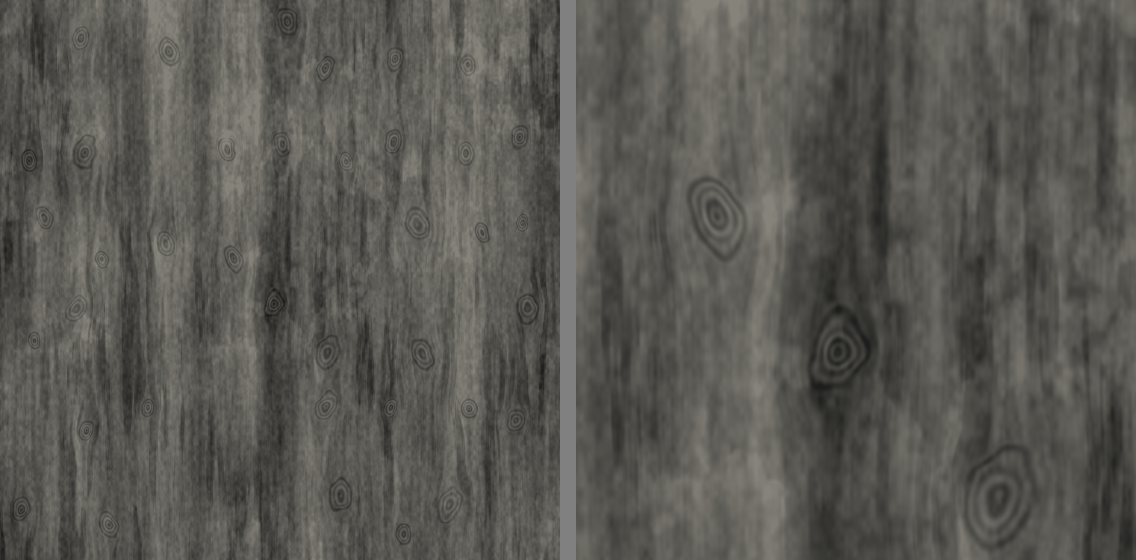
Left: the whole. Right: its middle third, enlarged.
Write a Shadertoy shader that draws this texture.

```glsl
// Weathered grey timber: vertical grain, ragged dark streaks, pale worn patches and small knots.

const vec3 CHARCOAL = vec3(0.18, 0.18, 0.17);
const vec3 ASH = vec3(0.48, 0.47, 0.44);

float hash(vec2 p) {
    return fract(sin(dot(p, vec2(127.1, 311.7))) * 43758.5453);
}

float noise(vec2 p) {
    vec2 cell = floor(p);
    vec2 f = fract(p);
    f = f * f * (3.0 - 2.0 * f);
    float low = mix(hash(cell), hash(cell + vec2(1.0, 0.0)), f.x);
    float high = mix(hash(cell + vec2(0.0, 1.0)), hash(cell + vec2(1.0, 1.0)), f.x);
    return mix(low, high, f.y);
}

// Layered noise, centred on zero
float fbm(vec2 p, int octaves) {
    float sum = 0.0, weight = 0.5, total = 0.0;
    for (int i = 0; i < octaves; i++) {
        sum += weight * noise(p);
        total += weight;
        weight *= 0.55;
        p = p * 2.03 + vec2(17.3, 41.7);
    }
    return sum / total - 0.5;
}

// Soft-edged vertical bands, each with its own tone
float boards(float x, float count, float seed) {
    float cell = floor(x * count);
    float blend = smoothstep(0.82, 1.0, fract(x * count));
    return mix(hash(vec2(cell, seed)), hash(vec2(cell + 1.0, seed)), blend) - 0.5;
}

// Dark stained band around a wandering centre line
float stain(vec2 p, float centre, float width, float seed) {
    float drift = 0.025 * (noise(vec2(seed, p.y * 3.0)) - 0.5);
    float d = (p.x - centre - drift) / width;
    return exp(-d * d) * (0.55 + 0.9 * noise(vec2(seed + 5.0, p.y * 4.0)));
}

// Scattered knots: x = sideways push of the grain, y = shade, z = coverage
vec3 knots(vec2 p, vec2 grid) {
    vec3 result = vec3(0.0);
    vec2 home = floor(p * grid);
    for (int j = -1; j <= 1; j++) {
        for (int i = -1; i <= 1; i++) {
            vec2 cell = home + vec2(float(i), float(j));
            float present = step(hash(cell + 3.7), 0.58);
            vec2 jitter = vec2(hash(cell + 11.3), hash(cell + 23.9));
            vec2 offset = p - (cell + 0.2 + 0.6 * jitter) / grid;
            float radius = mix(0.009, 0.019, hash(cell + 31.1));
            float depth = mix(0.35, 1.0, hash(cell + 47.5));
            offset.x += offset.y * 0.5 * (jitter.x - 0.5);
            float d = length(offset / vec2(radius, radius * 1.4));
            d += 0.35 * (noise(offset * 75.0 + cell * 9.0) - 0.5);
            float cover = present * (1.0 - smoothstep(0.9, 1.6, d));
            float rings = 0.16 * sin(d * 15.0) * cover;
            float core = 0.45 * exp(-d * d * 5.0);
            float rim = 0.30 * exp(-pow((d - 1.05) * 4.5, 2.0));
            result.x += present * offset.x * 0.85 * exp(-d * d * 0.3);
            result.y += rings - present * depth * (core + rim);
            result.z = max(result.z, cover);
        }
    }
    return result;
}

float woodTone(vec2 p) {
    vec3 knot = knots(p, vec2(9.0, 6.0));

    // Grain coordinates bend around the knots and waver slightly
    vec2 g = p;
    g.x += 0.008 * (noise(p * vec2(7.0, 4.0)) - 0.5) - knot.x;

    // Broad shading
    float tone = 0.66 + 0.20 * boards(g.x, 15.0, 2.0) + 0.10 * boards(g.x, 37.0, 8.0);
    tone += 0.75 * fbm(g * vec2(13.0, 1.6), 4);
    tone += 0.60 * fbm(p * vec2(5.0, 4.0) + 30.0, 5);
    tone -= 0.42 * stain(g, 0.49, 0.022, 4.0);
    tone -= 0.26 * stain(g, 0.36, 0.020, 9.0);

    // Ragged dark streaks gathered in patches
    float patches = smoothstep(-0.14, 0.16, fbm(p * vec2(9.0, 3.5) + 70.0, 3));
    float streaks = smoothstep(-0.01, 0.16, fbm(g * vec2(62.0, 6.0) + 12.0, 4));
    tone -= 0.36 * streaks * patches * (1.0 - 0.6 * knot.z);

    // Pale worn flakes
    float worn = smoothstep(-0.02, 0.18, fbm(p * vec2(7.0, 5.0) + 110.0, 3));
    float flakes = smoothstep(-0.03, 0.14, fbm(p * vec2(42.0, 24.0) + 5.0, 4));
    tone += 0.24 * worn * flakes;

    // Fine fibres and surface grit
    tone += 0.60 * fbm(g * vec2(120.0, 9.0), 3) * (1.0 - 0.6 * knot.z);
    tone += 0.40 * fbm(p * vec2(190.0, 110.0), 2);
    return tone + knot.y;
}

void mainImage(out vec4 fragColor, in vec2 fragCoord) {
    vec2 p = fragCoord / iResolution.y;
    float tone = clamp(woodTone(p), -0.22, 1.15);
    fragColor = vec4(mix(CHARCOAL, ASH, tone), 1.0);
}
```
